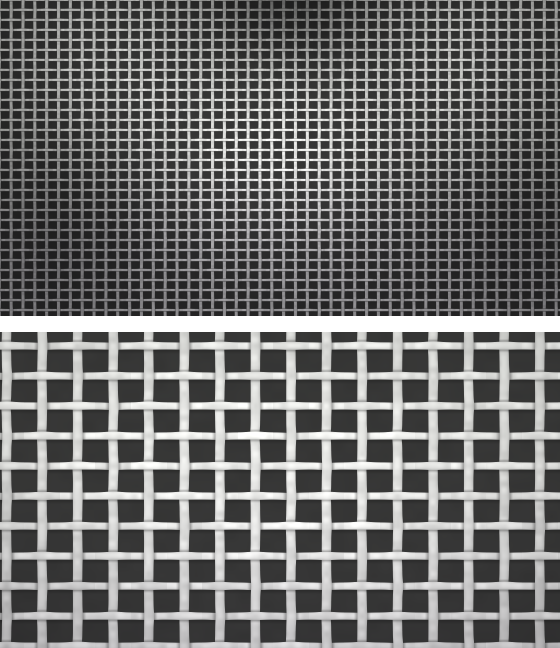
Top: the whole. Bottom: its middle third, enlarged.
Write a WebGL 2 fragment shader that draws this pattern.

```glsl
#version 300 es
precision highp float;
// Woven steel wire mesh over a dark backing, lit by a soft central glow.

uniform vec2 u_resolution;
out vec4 outColor;

float hash(vec2 p) {
    p = fract(p * vec2(0.1031, 0.1137));
    p += dot(p, p.yx + 33.33);
    return fract((p.x + p.y) * p.x * 91.7);
}

float noise(vec2 p) {
    vec2 i = floor(p), f = fract(p);
    f = f * f * (3.0 - 2.0 * f);
    return mix(mix(hash(i), hash(i + vec2(1, 0)), f.x),
               mix(hash(i + vec2(0, 1)), hash(i + vec2(1, 1)), f.x), f.y);
}

// Soft elliptical spot.
float spot(vec2 uv, vec2 center, vec2 radius) {
    vec2 d = (uv - center) / radius;
    return exp(-dot(d, d));
}

// Smooth coverage of a strip of the given half width.
float strip(float d, float halfWidth, float pixel) {
    return clamp((halfWidth - abs(d)) / pixel + 0.5, 0.0, 1.0);
}

void main() {
    vec2 uv = gl_FragCoord.xy / u_resolution;
    vec2 pitch = vec2(26.67, 31.58);   // wires per canvas height
    vec2 cell = gl_FragCoord.xy / u_resolution.y * pitch - vec2(0.94, 0.59);
    vec2 pixel = pitch / u_resolution.y;
    vec2 id = round(cell);
    vec2 q = cell - id;
    float wear = hash(id + 40.0);
    float over = mod(id.x + id.y, 2.0); // 1 where the horizontal wire is on top

    // Broad lighting
    float light = 0.50
        + 0.36 * spot(uv, vec2(0.50, 0.53), vec2(0.24, 0.30))
        + 0.18 * spot(uv, vec2(0.20, 0.78), vec2(0.17, 0.32))
        + 0.18 * spot(uv, vec2(0.83, 0.78), vec2(0.17, 0.32))
        - 0.17 * spot(uv, vec2(0.52, 1.00), vec2(0.12, 0.16))
        - 0.11 * spot(uv, vec2(0.10, 0.25), vec2(0.14, 0.30))
        - 0.11 * spot(uv, vec2(0.96, 0.25), vec2(0.14, 0.30));
    vec3 tint = mix(vec3(1.005, 0.995, 1.015), vec3(1.0, 1.003, 0.99),
                    smoothstep(0.15, 0.6, uv.y));

    // Straight wires with a slight step and swelling where they cross on top
    float junction = exp(-dot(q, q) * 14.0);
    float bend = ((over - 0.5) * 0.025 + (wear - 0.5) * 0.02) * junction;
    float dx = q.x + bend, dy = q.y - bend;
    float halfX = 0.133 + 0.008 * (1.0 - over) * junction;
    float halfY = 0.120 + 0.022 * over * junction;
    float vertical = strip(dx, halfX, pixel.x);
    float horizontal = strip(dy, halfY, pixel.y);

    // Flattened shading, lit from above, with fine scuffs
    float scuff = 0.94 + 0.12 * noise(cell * 5.0);
    float roundX = 1.0 - 0.12 * pow(abs(dx) / halfX, 3.0) - 0.25 * dx;
    float roundY = 1.04 - 0.12 * pow(abs(dy) / halfY, 3.0) + 0.4 * dy;
    float wireX = light * roundX * scuff;
    float wireY = light * roundY * scuff * (0.97 + 0.08 * wear);

    // The lower wire darkens beside the one passing over it
    wireX *= 1.0 - 0.32 * over * smoothstep(0.25, 0.11, abs(dy));
    wireY *= 1.0 - 0.32 * (1.0 - over) * smoothstep(0.26, 0.12, abs(dx));

    // Backing with a shadow along the lower edge of each opening
    float backing = mix(0.115, 0.200, smoothstep(0.38, 0.82, light));
    backing *= 1.0 - 0.22 * smoothstep(-0.30, -0.10, q.y) * step(q.y, 0.0);
    backing *= 0.97 + 0.06 * noise(cell * 3.0);

    float lower = mix(mix(backing, wireY, horizontal), wireX, vertical);
    float upper = mix(mix(backing, wireX, vertical), wireY, horizontal);
    outColor = vec4(mix(lower, upper, over) * tint * 1.06, 1.0);
}
```
